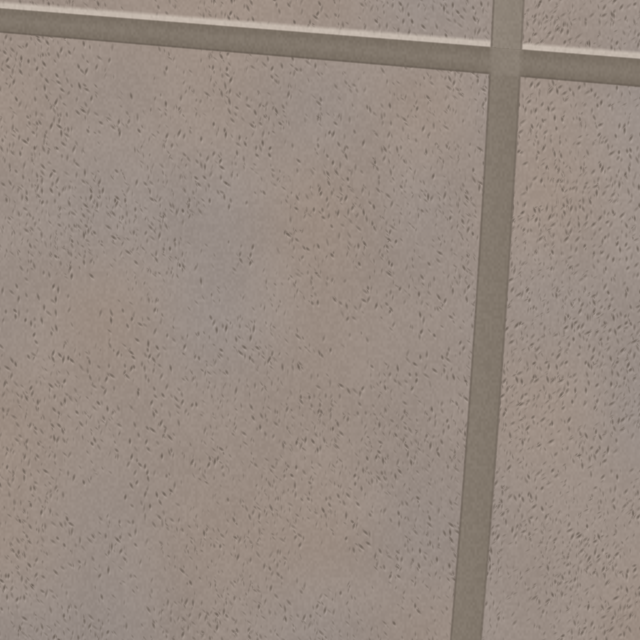
Give the GLSL for this texture, as a Shadertoy shader.

```glsl
const vec3 TILE = vec3(0.605, 0.555, 0.522);
const vec3 RAIL = vec3(0.510, 0.470, 0.425);
const vec3 DARK = vec3(0.400, 0.360, 0.325);
const vec3 LIGHT = vec3(0.800, 0.755, 0.710);

vec2 hash22(vec2 p) {
    vec3 q = fract(p.xyx * vec3(0.1031, 0.1030, 0.0973));
    q += dot(q, q.yzx + 33.33);
    return fract((q.xx + q.yz) * q.zy);
}

float valueNoise(vec2 p) {
    vec2 i = floor(p), f = fract(p);
    f = f * f * (3.0 - 2.0 * f);
    float low = mix(hash22(i).x, hash22(i + vec2(1, 0)).x, f.x);
    float high = mix(hash22(i + vec2(0, 1)).x, hash22(i + vec2(1, 1)).x, f.x);
    return mix(low, high, f.y);
}

// Coverage of the interval [a, b] with edges softened by s
float band(float x, float a, float b, float s) {
    return smoothstep(a - s, a + s, x) * (1.0 - smoothstep(b - s, b + s, x));
}

// Strength of elongated pits scattered on a jittered grid, gathered in clusters
float pits(vec2 uv, float cells, float density, float lean, float soft) {
    vec2 p = uv * cells, base = floor(p);
    float cover = 0.0;
    for (int y = -1; y <= 1; y++)
    for (int x = -1; x <= 1; x++) {
        vec2 id = base + vec2(x, y) + 37.0;
        vec2 jitter = hash22(id), kind = hash22(id + 191.0);
        float cluster = 0.45 * valueNoise(id * 9.0 / cells)
                      + 0.55 * valueNoise(id * 23.0 / cells + 50.0);
        float present = step(kind.x, density * smoothstep(0.18, 0.75, cluster));
        float angle = lean + (kind.y - 0.5) * 1.5;
        vec2 d = p - (id - 37.0) - jitter;
        d = mat2(cos(angle), -sin(angle), sin(angle), cos(angle)) * d;
        vec2 radius = vec2(0.13, 0.20 + 0.16 * jitter.y);
        float dist = (length(d / radius) - 1.0) * radius.x;
        float edge = soft * cells + 0.05;
        float strength = 0.4 + 0.6 * fract(kind.x * 57.0 + jitter.x);
        cover = max(cover, present * strength * (1.0 - smoothstep(-edge, edge, dist)));
    }
    return cover;
}

// Two sizes of pits together
float pitField(vec2 uv, float density, float lean, float soft) {
    float coarse = pits(uv, 82.0, density, lean, soft);
    float fine = pits(uv + 3.7, 118.0, density * 0.7, lean, soft);
    return max(coarse, 0.6 * fine);
}

vec3 panel(vec2 uv, float density, float lean, float soft) {
    // Faint warm and cool blotches
    float blotch = valueNoise(uv * 6.0 + 11.0) - 0.5;
    vec3 col = TILE + blotch * vec3(0.022, 0.002, -0.018);
    col += 0.02 * (valueNoise(uv * 14.0) - 0.5) + 0.012 * (uv.y - 0.5);
    // Pits with a pale lower rim
    float pit = pitField(uv, density, lean, soft);
    float rim = pitField(uv + vec2(-0.0015, 0.0045), density, lean, soft);
    col += 0.045 * rim * (1.0 - pit);
    return mix(col, DARK, 0.8 * pit);
}

void mainImage(out vec4 fragColor, in vec2 fragCoord) {
    vec2 uv = fragCoord / iResolution.xy;
    float soft = 0.7 / iResolution.y;
    float edge = soft + 0.0008;

    // Rail coordinates run from 0 to 1 across each rail
    float railLeft = 0.704 + 0.085 * uv.y - 0.018 * uv.y * uv.y;
    float railWidth = 0.048;
    float railBottom = 0.949 - 0.085 * uv.x;
    float railTop = 0.987 - 0.079 * uv.x;
    float across = (uv.x - railLeft) / railWidth;
    float up = (uv.y - railBottom) / (railTop - railBottom);
    float vertical = band(uv.x, railLeft, railLeft + railWidth, edge);
    float horizontal = band(uv.y, railBottom, railTop, edge);

    // Panels, with denser and oppositely leaning pits on the right
    float rightSide = step(0.5, across);
    vec2 panelUv = uv + vec2(1.31, 0.47) * rightSide;
    vec3 col = panel(panelUv, mix(0.62, 0.85, rightSide), mix(0.25, -0.35, rightSide), soft);

    // Lit panel edge above the horizontal rail
    float glow = band(uv.y, railTop - 0.001, railTop + 0.010, edge + 0.002);
    col = mix(col, LIGHT, 0.85 * glow);

    // Vertical rail, paler above the crossing, with dark side seams
    vec3 railCol = RAIL + 0.045 * step(1.0, up) + 0.018 * (0.5 - across);
    float seam = band(across, -0.02, 0.04, edge / railWidth)
               + 0.7 * band(across, 0.95, 1.02, edge / railWidth);
    col = mix(col, railCol, vertical);
    col = mix(col, DARK, 0.6 * min(seam, 1.0));

    // Horizontal rail, shaded toward both edges
    vec3 barCol = RAIL - 0.035 + 0.035 * band(up, 0.25, 0.75, 0.25);
    barCol = mix(barCol, DARK, 0.65 * band(up, -0.05, 0.07, 0.05));
    float crossing = band(across, 0.0, 1.0, 0.12);
    barCol = mix(barCol, RAIL + 0.04, 0.8 * crossing);
    col = mix(col, barCol, horizontal);

    // Fine surface grain
    col += 0.035 * (valueNoise(uv * vec2(300.0, 230.0)) - 0.5);
    fragColor = vec4(col, 1.0);
}
```
